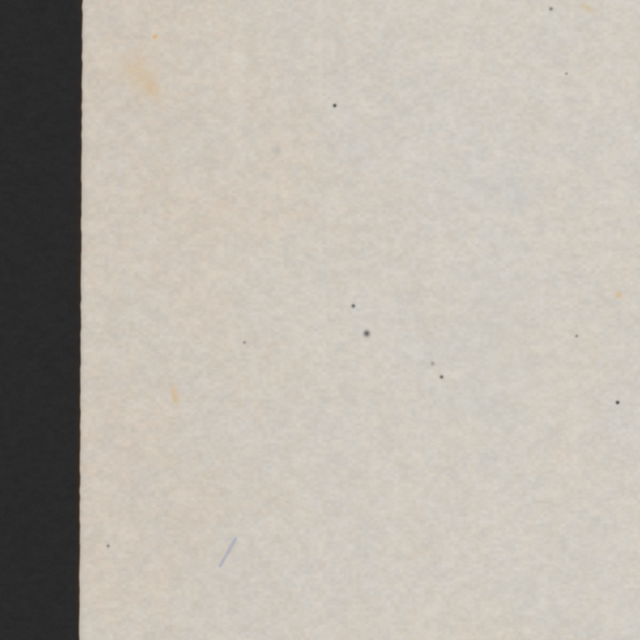
A Shadertoy shader for this texture:

```glsl
// Aged, mottled paper sheet with specks and stains, lying on a dark board.

const vec3 PAPER_WARM = vec3(0.812, 0.776, 0.729);
const vec3 PAPER_COOL = vec3(0.820, 0.798, 0.760);
const vec3 BOARD = vec3(0.166, 0.166, 0.167);
const vec3 EDGE_BROWN = vec3(0.25, 0.18, 0.13);
const vec3 SPECK_INK = vec3(0.27, 0.27, 0.28);
const vec3 OCHRE = vec3(0.83, 0.71, 0.54);
const vec3 BLUE_INK = vec3(0.62, 0.64, 0.74);
const vec3 BLUE_GREY = vec3(0.74, 0.76, 0.75);
const float EDGE_BOTTOM = 0.1235;
const float EDGE_TOP = 0.1285;
const float MOTTLE = 0.050;
const float GRAIN = 0.030;
const float BOARD_GRAIN = 0.026;
const float TINT_DRIFT = 0.018;

// Specks: centre, radius, strength
const int SPECK_COUNT = 11;
const vec4 SPECKS[SPECK_COUNT] = vec4[SPECK_COUNT](
    vec4(0.523, 0.835, 0.0028, 0.90), vec4(0.552, 0.522, 0.0030, 0.70),
    vec4(0.573, 0.479, 0.0048, 0.75), vec4(0.690, 0.411, 0.0028, 0.70),
    vec4(0.965, 0.371, 0.0028, 0.95), vec4(0.676, 0.432, 0.0032, 0.30),
    vec4(0.861, 0.986, 0.0032, 0.50), vec4(0.885, 0.885, 0.0025, 0.35),
    vec4(0.382, 0.465, 0.0028, 0.35), vec4(0.169, 0.147, 0.0026, 0.45),
    vec4(0.901, 0.475, 0.0026, 0.40));

float hash(vec2 p) {
    vec3 q = fract(vec3(p.xyx) * 0.1031);
    q += dot(q, q.yzx + 33.33);
    return fract((q.x + q.y) * q.z);
}

// Smooth value noise in -0.5..0.5
float noise(vec2 p) {
    vec2 cell = floor(p), f = fract(p);
    f = f * f * (3.0 - 2.0 * f);
    float low = mix(hash(cell), hash(cell + vec2(1, 0)), f.x);
    float high = mix(hash(cell + vec2(0, 1)), hash(cell + vec2(1, 1)), f.x);
    return mix(low, high, f.y) - 0.5;
}

float fbm(vec2 p) {
    float sum = 0.0, gain = 0.5;
    for (int i = 0; i < 4; i++) {
        sum += gain * noise(p);
        p = mat2(1.6, 1.2, -1.2, 1.6) * p + 17.3;
        gain *= 0.6;
    }
    return sum;
}

// Soft elliptical spot, rotated by an angle
float spot(vec2 p, vec2 radius, float angle) {
    float c = cos(angle), s = sin(angle);
    p = vec2(c * p.x + s * p.y, c * p.y - s * p.x) / radius;
    return exp(-dot(p, p));
}

float segmentDistance(vec2 p, vec2 a, vec2 b) {
    vec2 along = b - a;
    float t = clamp(dot(p - a, along) / dot(along, along), 0.0, 1.0);
    return length(p - a - along * t);
}

vec3 paperColor(vec2 uv, float inside) {
    // Warm left side drifting to a cooler right side
    float cool = smoothstep(0.1, 0.85, uv.x + 0.35 * fbm(uv * 4.0));
    vec3 col = mix(PAPER_WARM, PAPER_COOL, cool);
    col += TINT_DRIFT * fbm(uv * 9.0 + 5.0) * vec3(-1.0, 0.1, 1.2);

    // Pulp mottling and fine fibre grain
    col += MOTTLE * fbm(uv * vec2(58.0, 70.0));
    col += GRAIN * noise(uv * vec2(150.0, 190.0) + 40.0);
    col += 0.012 * noise(uv * 330.0);
    col += 0.016 * noise(uv * 95.0 + 80.0) * vec3(1.0, 0.0, -1.0);

    // Pale vertical streak and faint blue-grey clouds
    col += 0.022 * spot(uv - vec2(0.370, 0.855), vec2(0.012, 0.075), 0.0);
    float cloud = spot(uv - vec2(0.765, 0.475), vec2(0.060, 0.070), 0.5);
    cloud += spot(uv - vec2(0.790, 0.705), vec2(0.055, 0.025), 0.0);
    cloud += spot(uv - vec2(0.750, 0.365), vec2(0.060, 0.030), 0.0);
    col = mix(col, BLUE_GREY, 0.18 * cloud);
    col = mix(col, BLUE_GREY * 0.92, 0.5 * spot(uv - vec2(0.434, 0.764), vec2(0.006), 0.0));

    // Ochre stains
    float stain = 0.38 * spot(uv - vec2(0.215, 0.885), vec2(0.024, 0.030), 0.3);
    stain += 0.45 * spot(uv - vec2(0.240, 0.858), vec2(0.010, 0.015), 0.5);
    stain += 0.65 * spot(uv - vec2(0.273, 0.382), vec2(0.006, 0.014), 0.35);
    stain += 0.55 * spot(uv - vec2(0.918, 0.987), vec2(0.014, 0.005), -0.4);
    stain += 0.65 * spot(uv - vec2(0.967, 0.539), vec2(0.005), 0.0);
    stain += 0.75 * spot(uv - vec2(0.242, 0.943), vec2(0.004), 0.0);
    col = mix(col, OCHRE, clamp(stain * (1.0 + 1.2 * fbm(uv * 70.0)), 0.0, 1.0));

    // Short pale-blue pen stroke
    float stroke = segmentDistance(uv, vec2(0.344, 0.116), vec2(0.368, 0.158));
    col = mix(col, BLUE_INK, 0.60 * exp(-pow(stroke / 0.0026, 2.0)));

    for (int i = 0; i < SPECK_COUNT; i++) {
        vec4 s = SPECKS[i];
        col = mix(col, SPECK_INK, s.w * spot(uv - s.xy, vec2(s.z), 0.0));
    }

    // Darker, slightly uneven rim along the cut
    return col * (1.0 - 0.13 * exp(-max(inside, 0.0) / 0.003));
}

void mainImage(out vec4 fragColor, in vec2 fragCoord) {
    vec2 uv = fragCoord / iResolution.xy;
    float edge = mix(EDGE_BOTTOM, EDGE_TOP, uv.y) + 0.0012 * noise(vec2(uv.y * 90.0, 3.0));
    float inside = uv.x - edge;

    // Board with a fine weave and a brown shadow beside the sheet
    vec3 board = BOARD + BOARD_GRAIN * (fbm(uv * vec2(90.0, 150.0)) + 0.4 * noise(uv * 260.0));
    float fringe = exp(-abs(inside) / 0.0035) * (0.65 + 0.5 * noise(vec2(uv.y * 14.0, 8.0)));
    board = mix(board, EDGE_BROWN, fringe);

    float blur = max(0.0022, 1.0 / iResolution.x);
    vec3 col = mix(board, paperColor(uv, inside), smoothstep(-blur, blur, inside));
    fragColor = vec4(clamp(col, 0.0, 1.0), 1.0);
}
```
